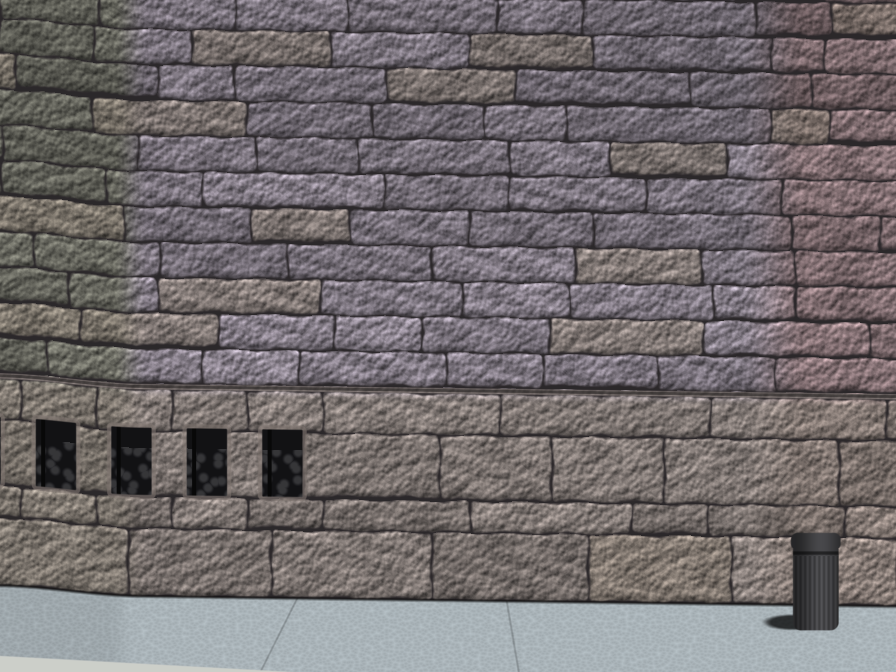
A Shadertoy shader for this texture:

```glsl
// Rough-hewn granite wall in uneven courses, with small windows, a pale pavement and a litter bin.

float hash(vec2 p) {
    vec3 q = fract(p.xyx * 0.1031);
    q += dot(q, q.yzx + 33.33);
    return fract((q.x + q.y) * q.z);
}

// Distance to the nearest scattered point
float cellular(vec2 p) {
    vec2 cell = floor(p);
    float nearest = 2.0;
    for (int j = -1; j <= 1; j++)
    for (int i = -1; i <= 1; i++) {
        vec2 c = cell + vec2(i, j);
        nearest = min(nearest, length(c + vec2(hash(c), hash(c + 57.0)) - p));
    }
    return nearest;
}

// Chipped stone height, with a diagonal grain
float relief(vec2 p) {
    p = mat2(0.8, 0.6, -0.6, 0.8) * p;
    return cellular(p * vec2(55.0, 95.0)) + 0.55 * cellular(p * 150.0 + 9.0);
}

float box(vec2 p, vec2 halfSize, float radius) {
    vec2 d = abs(p) - halfSize + radius;
    return length(max(d, 0.0)) + min(max(d.x, d.y), 0.0) - radius;
}

float blockEdge(float i, float row, float start, float width, float jitter) {
    return start + width * (i + jitter * (hash(vec2(i, row * 7.0 + 40.0)) - 0.5) * min(abs(i), 1.0));
}

vec3 wall(vec2 p, float px) {
    vec2 q = p + 0.0013 * vec2(sin(95.0 * p.y + 3.0 * sin(41.0 * p.x)),
                               sin(73.0 * p.x + 4.0 * sin(29.0 * p.y)));

    // Regular courses above the ledge, four unequal ones below
    float row = floor((q.y - 0.578) / 0.0528);
    float top = 0.578 + row * 0.0528, bottom = top + 0.0528;
    float start = hash(vec2(row, 5.0)) * 0.19, width = 0.19, jitter = 0.66;
    if (p.y > 0.578) {
        row = 1.0; top = 0.586; bottom = 0.648; start = 0.481; width = 0.28; jitter = 0.2;
        if (q.y > 0.648) { row = 2.0; top = 0.648; bottom = 0.746; start = 0.451; width = 0.19; jitter = 0.6; }
        if (q.y > 0.746) { row = 3.0; top = 0.746; bottom = 0.793; start = 0.481; width = 0.2; }
        if (q.y > 0.793) { row = 4.0; top = 0.793; bottom = 0.894; start = 0.191; width = 0.225; jitter = 0.3; }
    }
    float leftLimit = -9.0, rightLimit = 9.0;
    if (row > 0.5 && row < 3.5) {
        if (q.x < start) {
            rightLimit = start;
            start = row == 2.0 ? 0.0833 : 0.144;
            width = 0.1123; jitter = 0.0;
        } else leftLimit = start;
    }

    // Block within its course
    float i = floor((q.x - start) / width);
    if (q.x < blockEdge(i, row, start, width, jitter)) i -= 1.0;
    else if (q.x > blockEdge(i + 1.0, row, start, width, jitter)) i += 1.0;
    float left = max(leftLimit, blockEdge(i, row, start, width, jitter));
    float right = min(rightLimit, blockEdge(i + 1.0, row, start, width, jitter));
    float tone = hash(vec2(i + 11.0, row * 3.0 + 71.0));
    float overhang = 0.002 + 0.006 * pow(hash(vec2(i, row + 90.0)), 4.0);
    vec2 low = vec2(left, top + 0.001), high = vec2(right, bottom - overhang);
    float d = box(q - 0.5 * (low + high), 0.5 * (high - low) - vec2(0.0018, 0.0), 0.005);
    d += 0.003 * (cellular(p * 65.0) - 0.5);

    // Tint drifts from greenish to violet to reddish, and browner below
    vec3 stone = mix(vec3(0.36, 0.36, 0.33), vec3(0.44, 0.415, 0.45), smoothstep(0.17, 0.22, p.x));
    stone = mix(stone, vec3(0.44, 0.375, 0.385), smoothstep(1.1, 1.2, p.x));
    stone = mix(stone, vec3(0.435, 0.405, 0.38), 0.8 * smoothstep(0.57, 0.6, p.y));
    stone = mix(stone, vec3(0.39, 0.36, 0.33), step(0.82, tone) * 0.7);
    stone *= 0.88 + 0.24 * tone + 0.12 * smoothstep(0.0, 0.5, p.y);

    // Slanting light over the chipped face, brighter on the upper arris
    float slope = relief(p) - relief(p + vec2(0.0025, 0.004));
    stone *= 1.0 + 0.55 * slope + 0.1 * sin(60.0 * p.x + 5.0 * sin(47.0 * p.y + 20.0 * tone));
    stone *= 1.0 + 0.22 * smoothstep(0.01, 0.002, q.y - top) - 0.25 * smoothstep(0.012, 0.0, high.y - q.y);
    vec3 color = mix(stone, vec3(0.17, 0.155, 0.165), smoothstep(-0.0012 - px, 0.0008 + px, d));

    // Ledge
    float ledge = smoothstep(0.004 + px, 0.004 - px, abs(p.y - 0.582));
    color = mix(color, vec3(0.53, 0.49, 0.48) * (0.9 + 0.2 * slope), ledge);
    color *= 1.0 - 0.45 * smoothstep(0.002 + px, 0.001, abs(p.y - 0.5815));

    // Row of windows
    float k = min(floor((p.x - 0.0833) / 0.1123 + 0.5), 3.0);
    vec2 w = p - vec2(0.0833 + k * 0.1123, 0.693);
    float opening = box(w, vec2(0.03, 0.05), 0.002);
    vec3 glass = vec3(0.07, 0.07, 0.08) + 0.14 * smoothstep(0.55, 0.2, cellular(w * 55.0 + k * 8.0)) * step(-0.02, w.y);
    glass = mix(glass, vec3(0.03), smoothstep(0.004, 0.002, abs(w.x + 0.019)));
    color = mix(color, vec3(0.5, 0.46, 0.44), 0.6 * smoothstep(0.004 + px, 0.003, abs(opening - 0.002)));
    return mix(color, glass, smoothstep(px, -px, opening));
}

vec3 pavement(vec2 p, float px) {
    vec3 color = vec3(0.67, 0.71, 0.73) * (0.94 + 0.12 * cellular(p * vec2(150.0, 210.0)));
    color *= 0.93 + 0.07 * smoothstep(0.16, 0.2, p.x);
    float seam = min(abs(p.x - 0.44 + 0.5 * (p.y - 0.895)), abs(p.x - 0.755 - 0.17 * (p.y - 0.9)));
    color *= 1.0 - 0.2 * smoothstep(0.0015 + px, 0.0, seam);
    return mix(color, vec3(0.8, 0.81, 0.79), smoothstep(-px, px, p.y - 0.976 - 0.055 * p.x));
}

void mainImage(out vec4 fragColor, in vec2 fragCoord) {
    float px = 1.0 / iResolution.y;
    vec2 p = vec2(fragCoord.x, iResolution.y - fragCoord.y) * px;

    // Courses sag slightly toward the right
    float sag = 0.0135 * (p.x - 0.694) - 0.013 * (1.0 - smoothstep(0.0, 0.21, p.x));
    vec2 q = vec2(p.x, p.y - sag);
    vec3 color = mix(wall(q, px), pavement(p, px), smoothstep(-px, px, q.y - 0.894));
    color *= 1.0 - 0.55 * smoothstep(0.004, 0.0, abs(q.y - 0.894));

    // Litter bin: shadow, ribbed body, lid
    color *= 1.0 - 0.75 * smoothstep(1.1, 0.7, length((p - vec2(1.18, 0.926)) / vec2(0.045, 0.012)));
    vec2 b = p - vec2(1.214, 0.868);
    float body = box(b, vec2(0.034, 0.07), 0.012);
    float lid = box(b + vec2(0.0, 0.062), vec2(0.037, 0.013), 0.01);
    vec3 metal = vec3(0.25, 0.25, 0.26) * (0.65 + 0.6 * smoothstep(0.04, 0.0, abs(b.x - 0.008)));
    metal *= 0.9 + 0.14 * sin(b.x * 900.0) * step(-0.04, b.y);
    metal *= 1.0 - 0.5 * smoothstep(0.004, 0.001, abs(b.y + 0.045));
    color = mix(color, metal, smoothstep(px, -px, min(body, lid)));
    fragColor = vec4(color, 1.0);
}
```
